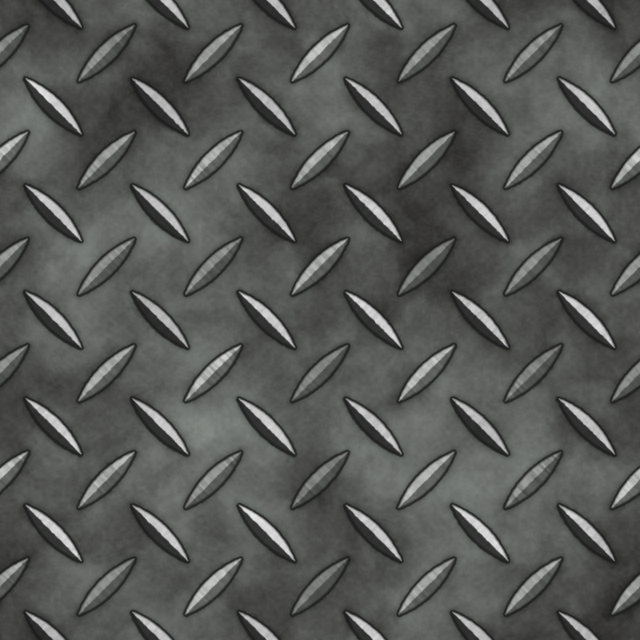
Reproduce this texture procedurally as a three.js fragment shader.

```glsl
// Worn steel tread plate: raised pointed lugs in two alternating diagonal
// directions over smoky metal. Lugs are vesica distance fields on a 6 x 6 grid,
// each lit as two faces along a ridge; all noise wraps so the plate tiles.
varying vec2 vUv;

const float REPEATS = 6.0;
const float LUG_LENGTH = 0.362;     // half length, in cells
const float LUG_WIDTH = 0.074;      // half width, in cells
const float LUG_ROUNDING = 0.010;
const float EDGE = 0.010;           // smoothing width, in cells
const float OUTLINE = 0.018;
const float HALO_REACH = 0.22;
const float CLOUD_CONTRAST = 0.43;
const float GRAIN = 0.055;

const vec3 STEEL = vec3(0.345, 0.352, 0.342);
const vec3 WORN_STEEL = vec3(0.53, 0.56, 0.54);
const vec3 OUTLINE_COLOR = vec3(0.11, 0.115, 0.11);
const vec3 FALLING_LIT = vec3(0.77, 0.77, 0.77);
const vec3 FALLING_SHADE = vec3(0.185, 0.19, 0.185);
const vec3 RISING_LIT = vec3(0.67, 0.68, 0.67);
const vec3 RISING_SHADE = vec3(0.34, 0.35, 0.34);

float hash(vec2 p) {
  return fract(sin(dot(p, vec2(127.1, 311.7))) * 43758.5453);
}

// Value noise that wraps after a whole number of cells
float noise(vec2 p, float period) {
  vec2 i = floor(p);
  vec2 f = p - i;
  f = f * f * (3.0 - 2.0 * f);
  vec2 a = mod(i, period);
  vec2 b = mod(i + 1.0, period);
  return mix(mix(hash(a), hash(vec2(b.x, a.y)), f.x),
             mix(hash(vec2(a.x, b.y)), hash(b), f.x), f.y);
}

float fbm(vec2 uv, float freq) {
  float sum = 0.0;
  float amp = 0.5;
  for (int i = 0; i < 6; i++) {
    sum += amp * noise(uv * freq, freq);
    uv += vec2(0.37, 0.61);
    freq *= 2.0;
    amp *= 0.55;
  }
  return sum / 1.08;
}

// Pointed lens along y
float vesica(vec2 p, float halfLength, float halfWidth) {
  float r = (halfLength * halfLength + halfWidth * halfWidth) / (2.0 * halfWidth);
  float d = r - halfWidth;
  p = abs(p);
  return (p.y - halfLength) * d > p.x * halfLength
    ? length(p - vec2(0.0, halfLength))
    : length(p + vec2(d, 0.0)) - r;
}

// Adds one family of lugs; slant is 1 for falling, -1 for rising
vec3 addLugs(vec3 color, vec2 p, float slant, float wear, float grain) {
  float falling = step(0.0, slant);
  vec2 center = mix(vec2(0.0, 0.5), vec2(0.5, 0.0), falling);
  vec2 id = floor(p - center + 0.5);
  vec2 q = p - center - id;
  id = mod(id, REPEATS) + 17.0 * falling;

  // Across the ridge, towards the light, and along it
  float across = dot(q, vec2(slant, 1.0)) * 0.70711;
  float along = dot(q, vec2(1.0, -slant)) * 0.70711;
  float d = vesica(vec2(across, along), LUG_LENGTH, LUG_WIDTH) - LUG_ROUNDING;
  d += (grain - 0.5) * 0.008;

  // Rubbed halo, contact shadow and dark rim
  float halo = 1.0 - smoothstep(0.0, HALO_REACH, d);
  float rubbed = hash(id + 3.7);
  color = mix(color, WORN_STEEL,
              halo * halo * smoothstep(0.35, 0.75, wear) * (0.25 + 0.6 * rubbed));
  color *= 1.0 - 0.5 * exp(-max(d, 0.0) * 30.0);
  color = mix(color, OUTLINE_COLOR,
              0.8 * (1.0 - smoothstep(OUTLINE - EDGE, OUTLINE + EDGE, d)));

  // Two faces, each with its own brightness and brushed cross marks
  float polish = hash(id + 9.2);
  float lit = smoothstep(-EDGE, EDGE, across + (grain - 0.5) * 0.01);
  vec3 litColor = mix(RISING_LIT, FALLING_LIT, falling)
    * mix(mix(0.74, 0.9, falling), 1.08, polish);
  vec3 shadeColor = mix(RISING_SHADE, FALLING_SHADE, falling) * (0.9 + 0.2 * polish);
  vec3 face = mix(shadeColor, litColor, lit);
  float marks = noise(vec2(along * 42.0 + 60.0, across * 5.0 + 9.0 + id.x * 7.0 + id.y), 256.0);
  float marking = mix(0.32, 0.13, falling) * (0.4 + 0.6 * hash(id + 5.1));
  face *= 1.0 + (marks - 0.5) * marking + (wear - 0.5) * 0.35 + (grain - 0.5) * 0.1;
  face *= 1.0 - 0.3 * smoothstep(-0.022, 0.0, d);
  return mix(color, face, 1.0 - smoothstep(-EDGE, EDGE, d));
}

void main() {
  // Smoky steel: warped clouds, finer stains and grain
  vec2 warp = vec2(fbm(vUv + 0.13, 5.0), fbm(vUv + 0.71, 5.0)) - 0.5;
  float clouds = fbm(vUv + warp * 0.12, 6.0);
  float stains = fbm(vUv + warp * 0.05 + 0.29, 18.0);
  float grain = 0.6 * noise(vUv * 160.0, 160.0) + 0.4 * noise(vUv * 320.0, 320.0);
  float tone = (clouds - 0.5) * CLOUD_CONTRAST + (stains - 0.5) * 0.14 + (grain - 0.5) * GRAIN;
  vec3 color = STEEL + tone * vec3(0.97, 1.04, 0.99);

  float wear = mix(clouds, stains, 0.5);
  vec2 p = vUv * REPEATS;
  color = addLugs(color, p, 1.0, wear, grain);
  color = addLugs(color, p, -1.0, wear, grain);
  gl_FragColor = vec4(clamp(color, 0.0, 1.0), 1.0);
}
```
